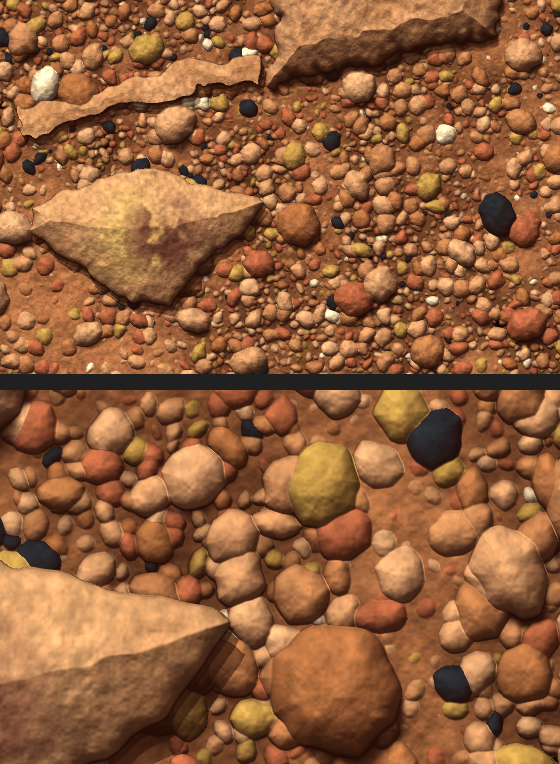
Top: the whole. Bottom: its middle third, enlarged.
Write a Shadertoy shader that draws this texture.

```glsl
// Rust-coloured gravel and dry soil with one large tan rock and two crumbling earth ledges.

vec3 hash3(vec2 p) {
    vec3 q = fract(vec3(p.xyx) * vec3(.1031, .1030, .0973));
    q += dot(q, q.yxz + 33.33);
    return fract((q.xxy + q.yzz) * q.zyx);
}

float noise(vec2 p) {
    vec2 i = floor(p), f = fract(p);
    f *= f * (3. - 2. * f);
    vec2 e = vec2(0, 1);
    return mix(mix(hash3(i).x, hash3(i + e.yx).x, f.x),
               mix(hash3(i + e.xy).x, hash3(i + e.yy).x, f.x), f.y);
}

float fbm(vec2 p) {
    return .57 * noise(p) + .28 * noise(p * 2.03 + 17.) + .15 * noise(p * 4.1 + 41.);
}

// Mostly sienna and tan, with a few rust, ochre, black and quartz stones
vec3 stoneColor(vec3 k) {
    vec3 c = mix(vec3(.68, .41, .23), vec3(.88, .65, .45), k.x);
    if (k.y > .8) c = vec3(.70, .38, .24);
    if (k.y < .09) c = vec3(.74, .56, .27);
    if (k.z > .96) c = vec3(.17, .16, .17);
    if (k.z < .025) c = vec3(.98, .87, .69);
    return c;
}

// Surfaces are packed as albedo in rgb and height in w; the higher one wins
vec4 higher(vec4 a, vec4 b) { return a.w > b.w ? a : b; }

// One layer of scattered, rounded but angular stones
vec4 pebbles(vec4 top, vec2 p, float scale, float fill, float seed) {
    vec2 g = p * scale, cell = floor(g);
    for (int j = -1; j <= 1; j++)
    for (int i = -1; i <= 1; i++) {
        vec2 id = cell + vec2(i, j);
        vec3 place = hash3(id + seed);
        if (place.z > fill) continue;
        vec3 form = hash3(id + seed + 57.);
        vec2 d = g - id - .15 - .7 * place.xy;
        float turn = 6.283 * form.x, c = cos(turn), s = sin(turn);
        d = abs(mat2(c, s, -s, c) * d) * vec2(1., 1. + .45 * form.y);
        float size = mix(.38, .68, form.z);
        float facet = max(max(d.x, d.y), .74 * (d.x + d.y));
        float r = mix(length(d), facet, .5) / size;
        if (r >= 1.) continue;
        float h = size / scale * (.2 + .9 * sqrt(1. - r * r));
        if (h > top.w) top = vec4(stoneColor(hash3(id + seed + 113.)), h);
    }
    return top;
}

// Large rock: half-planes cut its outline, stains colour its face
vec4 rock(vec2 p) {
    vec2 q = p - vec2(.39, .375);
    float edge = max(max(dot(q, vec2(-.34, .94)) - .176, dot(q, vec2(.27, .963)) - .168),
                     max(dot(q, vec2(.72, -.69)) - .172, dot(q, vec2(-.58, -.81)) - .173));
    edge = max(edge, max(-q.y - .187, -q.x - .31));
    if (edge > .03) return vec4(0);
    float grain = fbm(p * 11.);
    edge += .045 * (grain - .5);
    if (edge > 0.) return vec4(0);
    vec3 c = mix(vec3(.76, .53, .34), vec3(.86, .64, .43), grain);
    float ochre = smoothstep(.14, .02, length((q + vec2(.05, .01)) * vec2(1., .8)) + .1 * (grain - .5));
    c = mix(c, vec3(.88, .71, .38), .75 * ochre);
    float stain = smoothstep(.15, .04, length(q - vec2(.05, -.01)));
    c = mix(c, vec3(.48, .29, .21), stain * smoothstep(.4, .62, fbm(p * 19. + 5.)));
    return vec4(c, .05 + .08 * sqrt(min(-edge / .15, 1.)) + .035 * grain);
}

// Earth slab at the top and a thin ledge at the upper left
vec4 ledges(vec2 p) {
    float grain = fbm(p * 12. + 31.);
    vec3 earth = mix(vec3(.70, .46, .28), vec3(.86, .63, .43), grain);
    float rough = .08 * (grain - .5);
    float slab = rough + max(max(.72 - p.x, p.x - 1.33), .78 + .2 * (p.x - .72) - p.y);
    float rim = p.y - .67 - .13 * smoothstep(.05, .55, p.x) + rough;
    float ledge = max(abs(rim) - .035, abs(p.x - .37) - .31 + rough);
    vec4 top = vec4(0);
    if (slab < 0.) top = vec4(earth, .1 * sqrt(min(-slab / .08, 1.)) + .04 * grain);
    if (ledge < 0.) top = higher(top, vec4(earth, .055 - .5 * max(rim, 0.) + .02 * grain));
    return top;
}

vec4 terrain(vec2 p) {
    vec2 q = p + .008 * (vec2(noise(p * 45.), noise(p * 45. + 9.)) - .5);
    float lowerLeft = smoothstep(.9, .1, p.x) * smoothstep(.7, .1, p.y);
    vec4 top = vec4(.72, .45, .27, .024 * fbm(p * 7.) - .004 + .006 * lowerLeft);
    top = pebbles(top, q, 48., .95, 3.);
    top = pebbles(top, q, 23., .72, 211.);
    top = pebbles(top, q, 11., .16, 409.);
    top = higher(top, higher(rock(q), ledges(q)));
    top.w += .0035 * fbm(p * 80.);
    return top;
}

vec3 shade(vec2 p) {
    vec3 sun = normalize(vec3(-.25, .6, .75));
    vec2 e = vec2(.002, 0);
    vec4 s = terrain(p);
    vec3 n = normalize(vec3(s.w - terrain(p + e.xy).w, s.w - terrain(p + e.yx).w, e.x));
    float light = .22 + 1.02 * max(dot(n, sun), 0.);

    // Cast shadows, then darkness in the gaps
    for (int i = 1; i <= 3; i++) {
        float t = .009 * float(i) + .0025 * float(i * i);
        float rise = terrain(p + sun.xy * t).w - s.w - .5 * t;
        light *= 1. - .5 * smoothstep(0., .018, rise);
    }
    light *= mix(.4, 1., smoothstep(.0, .02, s.w));

    vec3 albedo = s.rgb * (.8 + .42 * fbm(p * 95. + 7.));
    return mix(vec3(.12, .035, .015), albedo, min(light, 1.2));
}

void mainImage(out vec4 fragColor, in vec2 fragCoord) {
    // Two diagonal samples smooth the edges
    vec2 offset = vec2(.25, -.25);
    vec3 color = shade((fragCoord + offset) / iResolution.y)
               + shade((fragCoord - offset) / iResolution.y);
    fragColor = vec4(clamp(.5 * color, 0., 1.), 1);
}
```
